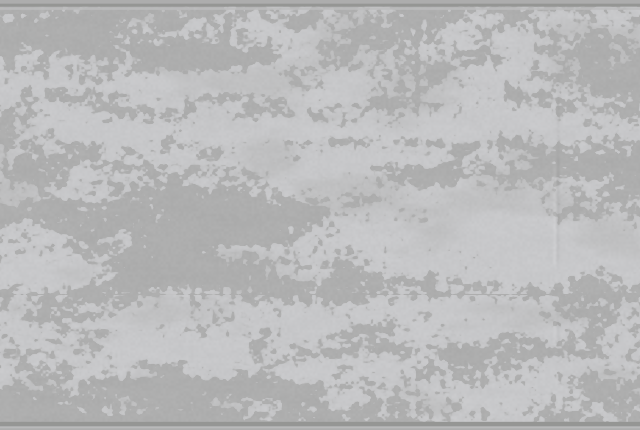
Give the GLSL for this texture, as a WebGL 1 fragment shader.

```glsl
precision highp float;
// Worn pale grey painted metal panel with horizontal abrasion and dark rims.
uniform vec2 u_resolution;

#define PAINT vec3(0.782, 0.784, 0.792)
#define THIN_PAINT vec3(0.738, 0.739, 0.742)
#define BARE vec3(0.679, 0.680, 0.680)
#define RIM vec3(0.585, 0.587, 0.582)
#define WEAR_BIAS 0.105
#define STRATA_AMOUNT 1.1
#define CLUMP_AMOUNT 0.75
#define FLAKE_AMOUNT 0.62
#define FLAKE_SCALE 82.0
#define EDGE_SOFTNESS 0.045

float hash(vec2 cell) {
  vec3 q = fract(vec3(cell.xyx) * 0.1031);
  q += dot(q, q.yzx + 33.33);
  return fract((q.x + q.y) * q.z);
}

float noise(vec2 p) {
  vec2 i = floor(p), f = fract(p);
  f = f * f * (3.0 - 2.0 * f);
  return mix(mix(hash(i), hash(i + vec2(1, 0)), f.x),
             mix(hash(i + vec2(0, 1)), hash(i + vec2(1, 1)), f.x), f.y);
}

// Layered noise centred on zero
float fbm(vec2 p) {
  float sum = 0.0, gain = 0.53;
  for (int i = 0; i < 4; i++) {
    sum += gain * (noise(p) - 0.5);
    p = p * 2.03 + vec2(17.3, 41.7);
    gain *= 0.5;
  }
  return sum;
}

// Soft elliptical area
float area(vec2 uv, vec2 centre, vec2 radius) {
  vec2 d = (uv - centre) / radius;
  return exp(-dot(d, d));
}

// Smooth-edged line of a given half width
float line(float t, float centre, float halfWidth) {
  float aa = 0.7 / u_resolution.y;
  return 1.0 - smoothstep(halfWidth - aa, halfWidth + aa, abs(t - centre));
}

// Where the panel is rubbed (positive) or protected (negative)
float rubbedAreas(vec2 uv) {
  float w = 0.28 * area(uv, vec2(0.22, 0.88), vec2(0.24, 0.055));
  w += 0.22 * area(uv, vec2(0.42, 0.755), vec2(0.35, 0.040));
  w += 0.36 * area(uv, vec2(0.55, 0.668), vec2(0.34, 0.017));
  w += 0.28 * area(uv, vec2(0.32, 0.45), vec2(0.12, 0.10));
  w += 0.20 * area(uv, vec2(0.36, 0.585), vec2(0.10, 0.03));
  w += 0.20 * area(uv, vec2(0.30, 0.13), vec2(0.28, 0.05));
  w += 0.20 * area(uv, vec2(0.65, 0.26), vec2(0.07, 0.04));
  w += 0.15 * area(uv, vec2(0.97, 0.70), vec2(0.08, 0.18));
  w -= 0.22 * area(uv, vec2(0.75, 0.50), vec2(0.18, 0.14));
  w -= 0.15 * area(uv, vec2(0.10, 0.29), vec2(0.25, 0.06));
  w += 0.24 * (1.0 - smoothstep(0.02, 0.14, uv.y));
  w += 0.12 * smoothstep(0.90, 1.0, uv.y);
  return w;
}

// Broken vertical scuff
float scuff(vec2 uv, float x, float width) {
  float d = (uv.x - x) / width;
  return exp(-d * d) * smoothstep(0.25, 0.7, noise(vec2(x * 90.0, uv.y * 9.0)));
}

void main() {
  vec2 uv = gl_FragCoord.xy / u_resolution;
  vec2 p = gl_FragCoord.xy / u_resolution.y;

  // Wear field: long strata, clumps and small flakes
  float strata = fbm(p * vec2(1.7, 11.0) + vec2(3.1, 8.4));
  float clumps = fbm(p * vec2(10.0, 22.0) + 51.0);
  vec2 flakePos = p * FLAKE_SCALE * vec2(0.9, 1.0);
  float flakes = 0.65 * noise(flakePos) + 0.35 * noise(flakePos * 2.1 + 9.0) - 0.5;
  float wear = rubbedAreas(uv) - WEAR_BIAS + STRATA_AMOUNT * strata
             + CLUMP_AMOUNT * clumps + FLAKE_AMOUNT * flakes;
  wear += 0.20 * scuff(uv, 0.652, 0.004) + 0.17 * scuff(uv, 0.670, 0.004)
        + 0.16 * scuff(uv, 0.925, 0.009) + 0.10 * scuff(uv, 0.072, 0.004);
  wear += 0.18 * line(uv.y + 0.004 * strata, 0.316, 0.0015);

  // Mottled paint over bare metal, thinner beside worn edges
  float mottle = fbm(p * vec2(5.0, 11.0) + 73.0);
  float thin = 0.75 * smoothstep(-0.06, 0.20, mottle)
             + 0.35 * smoothstep(-0.16, 0.0, wear);
  vec3 paint = mix(PAINT, THIN_PAINT, clamp(thin, 0.0, 1.0));
  float bare = smoothstep(-EDGE_SOFTNESS, EDGE_SOFTNESS, wear);
  vec3 color = mix(paint, BARE, bare);
  color += 0.018 * (noise(p * 170.0) - 0.5) + 0.02 * fbm(p * vec2(12.0, 45.0));

  // Pale upright dents
  float dentSpan = smoothstep(0.15, 0.25, uv.y) * (1.0 - smoothstep(0.75, 0.88, uv.y));
  color -= 0.030 * dentSpan * scuff(uv, 0.872, 0.003);
  color += 0.025 * dentSpan * scuff(uv, 0.867, 0.003);
  color = mix(color, PAINT, 0.5 * smoothstep(0.5, 0.6, uv.y) * scuff(uv, 0.066, 0.005));

  // Rims with a pale lip
  float outside = max(smoothstep(0.988, 0.992, uv.y), 1.0 - smoothstep(0.014, 0.018, uv.y));
  color = mix(color, BARE, outside);
  color = mix(color, THIN_PAINT, 0.8 * max(line(uv.y, 0.980, 0.003), line(uv.y, 0.006, 0.002)));
  color = mix(color, RIM, max(line(uv.y, 0.988, 0.0035), line(uv.y, 0.014, 0.005)));
  gl_FragColor = vec4(color, 1.0);
}
```
